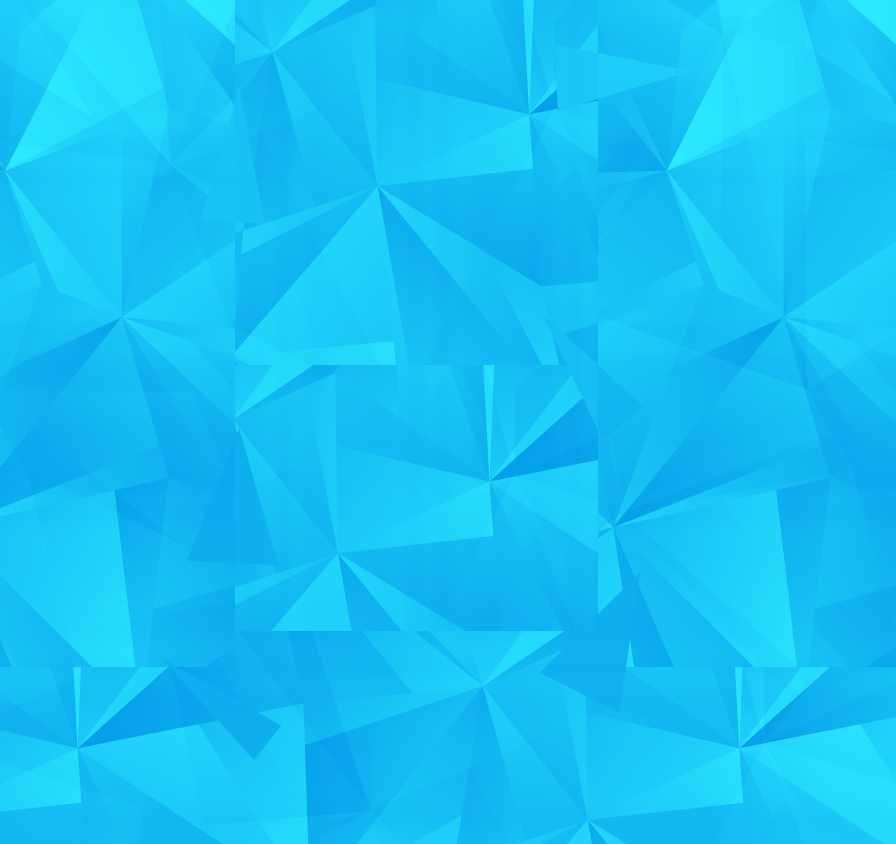
A Shadertoy shader for this background:

```glsl
// Cyan low-poly backdrop: a jittered mesh whose facets fan out from shared hubs.
// Rectangular panels show shifted parts of the mesh, so it breaks at the seams;
// loose shards, a faint second mesh and broad light complete it.

float hash(vec2 p) {
    return fract(sin(dot(p, vec2(127.1, 311.7))) * 43758.5453);
}

// Signed distance to the line a-b, positive on its left
float edgeSide(vec2 p, vec2 a, vec2 b) {
    vec2 e = b - a;
    vec2 d = p - a;
    return (e.x * d.y - e.y * d.x) / max(length(e), 1e-5);
}

// Antialiased triangle mask for either winding
float triangle(vec2 p, vec2 a, vec2 b, vec2 c, float px) {
    float winding = edgeSide(c, a, b) < 0.0 ? -1.0 : 1.0;
    float d = min(edgeSide(p, a, b) * winding,
              min(edgeSide(p, b, c) * winding, edgeSide(p, c, a) * winding));
    return clamp(0.5 + d / px, 0.0, 1.0);
}

// Cell index wrapped to the horizontal period of the mesh
vec2 wrapCell(vec2 cell) {
    return vec2(mod(cell.x, 4.0), cell.y);
}

vec2 corner(vec2 cell) {
    vec2 k = wrapCell(cell);
    vec2 jitter = vec2(hash(k + 2.6), hash(k + 17.3)) - 0.5;
    return (cell + 0.72 * jitter) * vec2(0.196, 0.2);
}

// Adds one facet: flat random tone plus a linear gradient, weighted by its mask
void addFacet(inout vec2 sum, vec2 p, vec2 a, vec2 b, vec2 c, vec2 key, float px) {
    float weight = triangle(p, a, b, c, px);
    float angle = 6.2832 * hash(key + 5.1);
    float slope = dot(p - (a + b + c) / 3.0, vec2(cos(angle), sin(angle)));
    sum += weight * vec2(2.0 * hash(key) - 1.0 + 6.0 * slope, 1.0);
}

// Tone of the mesh at p, about -1 to 1
float facets(vec2 p, float px) {
    vec2 home = floor(p / vec2(0.196, 0.2));
    vec2 sum = vec2(0.0);
    for (int j = -1; j <= 1; j++) {
        for (int i = -1; i <= 1; i++) {
            vec2 cell = home + vec2(i, j);
            vec2 key = wrapCell(cell) * 3.7;
            vec2 a = corner(cell);
            vec2 b = corner(cell + vec2(1, 0));
            vec2 c = corner(cell + vec2(1, 1));
            vec2 d = corner(cell + vec2(0, 1));
            // Alternate the diagonal so that every second corner becomes a hub
            bool even = mod(cell.x + cell.y, 2.0) < 0.5;
            vec2 hubA = even ? a : b;
            vec2 sideA = even ? b : c;
            vec2 hubB = even ? c : d;
            vec2 sideB = even ? d : a;
            // Split both halves into narrow wedges
            vec2 splitA = mix(sideA, hubB, 0.1 + 0.6 * hash(key + 8.2));
            vec2 splitB = mix(sideB, hubA, 0.1 + 0.6 * hash(key + 9.4));
            addFacet(sum, p, hubA, sideA, splitA, key + 0.3, px);
            addFacet(sum, p, hubA, splitA, hubB, key + 1.1, px);
            addFacet(sum, p, hubB, sideB, splitB, key + 1.9, px);
            addFacet(sum, p, hubB, splitB, hubA, key + 2.7, px);
        }
    }
    return sum.x / max(sum.y, 0.01);
}

void mainImage(out vec4 fragColor, in vec2 fragCoord) {
    vec2 p = fragCoord / iResolution.y;
    float px = 1.0 / iResolution.y;

    // Panels: side columns, two stacked in the centre, a strip below
    bool centre = p.x > 0.278 && p.x < 0.709 && p.y > 0.252;
    bool strip = !centre && p.y < (p.x > 0.278 && p.x < 0.709 ? 0.252 : 0.21);
    vec2 shift = vec2(0.0);
    if (centre) shift = p.y > 0.568 ? vec2(0.33, 1.27) : vec2(0.377, 1.705);
    if (strip) shift = vec2(0.081, 2.021);

    // Main mesh with a fainter, larger one over it
    float light = 0.08 * facets(p + shift, px);
    light += 0.02 * facets((p + shift) * 0.8 + 3.3, px * 0.8);

    // Loose shards lying across the two long seams
    for (int i = 0; i < 6; i++) {
        vec2 key = vec2(float(i), 4.7);
        float seam = mod(float(i), 2.0) < 0.5 ? 0.278 : 0.709;
        vec2 mid = vec2(seam, (float(i) + hash(key)) / 6.0);
        float angle = 6.2832 * hash(key + 1.3);
        vec2 dir = vec2(cos(angle), sin(angle));
        vec2 across = vec2(-dir.y, dir.x) * (0.025 + 0.03 * hash(key + 2.9));
        vec2 base = mid - 0.05 * dir;
        float mask = triangle(p, mid + 0.11 * dir, base + across, base - across, px);
        light = mix(light, 0.16 * (hash(key + 6.1) - 0.5), mask);
    }

    // Broad light: bright top and lower right, dim middle of the sides
    if (centre) {
        light += 0.005 * sin(p.x * 90.0 + 3.0 * sin(p.x * 37.0));
    } else {
        light += 0.045 * smoothstep(0.78, 1.0, p.y);
        light -= 0.035 * exp(-pow((p.y - 0.48) / 0.12, 2.0));
        light += 0.004 * sin(p.y * 80.0 + 3.0 * sin(p.y * 31.0));
    }
    if (strip) light += 0.05 * smoothstep(0.8, 1.0, p.x);

    light = clamp(light, -0.135, 0.155);
    fragColor = vec4(vec3(0.092, 0.76, 0.957) + light * vec3(0.5, 1.0, 0.28), 1.0);
}
```
